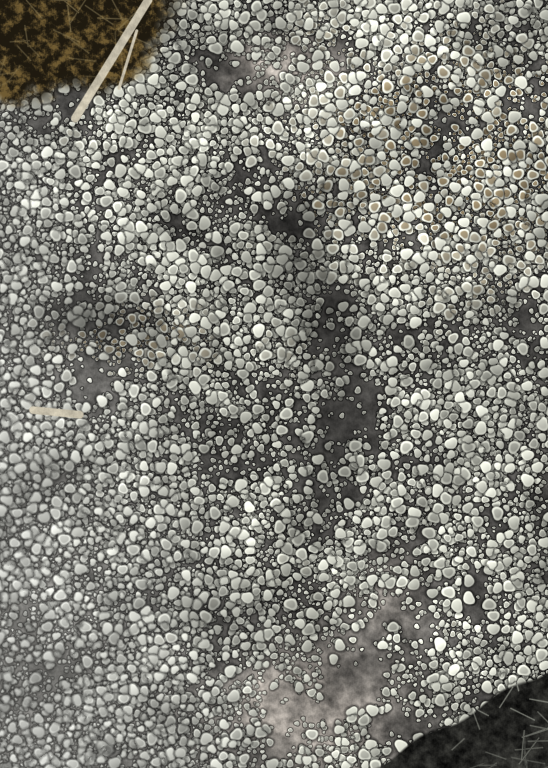
Give the GLSL for this texture, as a WebGL 2 fragment shader.

```glsl
#version 300 es
precision highp float;
// Crusty pale lichen on dark rock, with bare stone, moss, straw and a shaded corner.
// Three sizes of wobbly cellular discs are stacked; each size has its own creases and
// shadows, and a cover field built from blobs and layered sines clumps them together.
#define LARGE_SCALE 73.0
#define MEDIUM_SCALE 104.0
#define SMALL_SCALE 165.0
#define LICHEN vec3(0.97, 0.98, 0.90)
#define ROCK vec3(0.215, 0.21, 0.20)
#define BARE_STONE vec3(0.53, 0.50, 0.465)
#define CUP_BROWN vec3(0.56, 0.48, 0.34)
#define STRAW vec3(0.78, 0.75, 0.67)
#define LIGHT vec2(-0.5, 0.86)
#define SHADOW 0.50
#define LIFT 0.72

uniform vec2 u_resolution;
out vec4 fragColor;

vec3 hash3(vec2 p) {
  vec3 q = fract(p.xyx * vec3(0.1031, 0.1030, 0.0973));
  q += dot(q, q.yxz + 33.33);
  return fract((q.xxy + q.yzz) * q.zyx);
}

// Layered, rotated sines, roughly -1 to 1
float ripple(vec2 p) {
  float sum = 0.0, amp = 0.55;
  for (int i = 0; i < 4; i++) {
    sum += amp * sin(p.x + 1.4 * sin(p.y * 0.9)) * cos(p.y * 0.8 + sin(p.x * 0.7));
    p = mat2(1.4, 1.2, -1.2, 1.4) * p + 2.7;
    amp *= 0.65;
  }
  return sum;
}

float blob(vec2 p, vec2 centre, vec2 radius) {
  vec2 q = (p - centre) / radius;
  return exp(-dot(q, q));
}

// Dark winding channel down the middle
float channel(vec2 p) {
  float mid = 0.42 + 0.03 * cos((p.y - 0.5) * 13.0);
  float x = (p.x - mid) / 0.045;
  return exp(-x * x) * smoothstep(0.25, 0.36, p.y) * (1.0 - smoothstep(0.7, 0.82, p.y));
}

float bareStone(vec2 p) {
  return blob(p, vec2(0.37, 0.91), vec2(0.09, 0.04)) + blob(p, vec2(0.40, 0.07), vec2(0.12, 0.08))
       + 0.5 * blob(p, vec2(0.50, 0.22), vec2(0.05, 0.06));
}

// Chance that a grain grows here
float cover(vec2 p) {
  vec2 q = p + 0.03 * vec2(ripple(p * 28.0), ripple(p.yx * 28.0 + 4.0));
  float thin = channel(q) + bareStone(q) + 0.6 * blob(q, vec2(0.41, 0.18), vec2(0.09, 0.06));
  return 0.86 - 0.72 * thin + 0.62 * ripple(q * 30.0) + 0.35 * ripple(p * 11.0 + 2.0);
}

// Returns margin to the rim, margin to the neighbour, radial position, light; id by out
vec4 grains(vec2 p, float scale, float bias, out vec3 id) {
  vec2 g = p * scale, cell = floor(g);
  float best = -1.0, second = -1.0, radial = 1.0, lit = 0.0;
  id = vec3(0.5);
  for (int j = -1; j <= 1; j++) for (int i = -1; i <= 1; i++) {
    vec2 c = cell + vec2(i, j);
    vec3 h = hash3(c + scale), k = hash3(c.yx + scale * 1.7);
    if (k.x > cover((c + 0.5) / scale) + bias) continue;
    vec2 d = g - c - 0.5 - (h.xy - 0.5) * 0.85;
    float a = atan(d.y, d.x), r = mix(0.34, 0.68, h.z);
    r *= 1.0 + 0.10 * sin(2.0 * a + h.x * 40.0) + 0.07 * sin(3.0 * a + h.y * 40.0);
    float m = r - length(d);
    if (m > best) {
      second = best; best = m; id = k;
      radial = length(d) / r; lit = dot(d, LIGHT) / r;
    } else second = max(second, m);
  }
  return vec4(best, 0.5 * (best - second), radial, lit);
}

void addGrains(inout vec3 col, vec2 p, float scale, float bias, float haze) {
  vec3 id;
  vec4 g = grains(p, scale, bias, id);
  float soft = scale * 0.9 / u_resolution.y + 0.08 + 0.15 * haze;
  col *= 1.0 - SHADOW * smoothstep(-0.30, 0.02, g.x);
  float mask = smoothstep(-0.02, soft, g.x);
  float crease = mix(0.36, 1.0, smoothstep(-0.02, soft, g.y));
  float tone = mix(0.60, 0.92, id.y) + 0.18 * g.w;
  float cup = smoothstep(0.45, 0.6, id.z) * (1.0 - smoothstep(0.40, 0.72, g.z));
  float warm = smoothstep(0.1, 0.7, blob(p, vec2(0.58, 0.80), vec2(0.17, 0.16))
             + 0.6 * blob(p, vec2(0.17, 0.56), vec2(0.12, 0.05)) + 0.25 * ripple(p * 17.0));
  vec3 skin = mix(LICHEN, vec3(0.97, 0.98, 0.95), haze);
  skin = mix(skin, mix(skin * 0.78, CUP_BROWN, warm), cup);
  col = mix(col, skin * crease * (tone + 0.09 * smoothstep(0.5, 0.8, g.z)), mask);
}

float stick(vec2 p, vec2 a, vec2 b, float width) {
  vec2 q = p - a, s = b - a;
  float d = length(q - s * clamp(dot(q, s) / dot(s, s), 0.0, 1.0));
  return 1.0 - smoothstep(width - 0.0012, width + 0.0012, d);
}

// Scattered thin blades around a centre
float blades(vec2 p, vec2 centre, vec2 spread) {
  float mask = 0.0;
  for (int i = 0; i < 32; i++) {
    vec3 h = hash3(vec2(float(i) * 7.0 + 3.0, centre.x * 90.0));
    vec2 a = centre + (h.xy - 0.5) * spread;
    float angle = h.z * 6.283;
    vec2 b = a + vec2(cos(angle), sin(angle)) * mix(0.02, 0.05, h.x);
    mask = max(mask, stick(p, a, b, 0.0009) * mix(0.3, 0.9, h.y));
  }
  return mask;
}

void main() {
  vec2 p = gl_FragCoord.xy / u_resolution.y;
  float rough = ripple(p * 170.0), wave = ripple(p * 30.0), broad = ripple(p * 15.0 + 5.0);
  float haze = 1.0 - smoothstep(0.0, 0.5, p.x + 0.35 * p.y);

  // Rock and bare stone
  float bare = bareStone(p + 0.012 * vec2(wave, broad));
  float stone = clamp(bare * (1.1 + 0.5 * wave), 0.0, 1.0);
  vec3 col = mix(ROCK + 0.12 * haze, BARE_STONE, stone);
  col *= 1.0 + 0.35 * rough + 0.25 * wave;

  // Lichen, small to large
  addGrains(col, p, SMALL_SCALE, -0.05, haze);
  addGrains(col, p, MEDIUM_SCALE, -0.18, haze);
  addGrains(col, p, LARGE_SCALE, -0.16, haze);

  // Broad light, hollows and haze
  float hollow = 0.4 * channel(p) + 0.45 * blob(p, vec2(0.12, 0.59), vec2(0.07, 0.04));
  col *= (1.0 + 0.30 * broad + 0.14 * wave) * (1.0 - hollow);
  col = pow(max(col, 0.0), vec3(LIFT));
  col = mix(col, vec3(0.68, 0.68, 0.65), 0.30 * haze);

  // Shaded corner with dry fibres
  float ground = 0.015 + (p.x - 0.51) * 0.56 + 0.005 * sin(p.x * 60.0);
  float corner = 1.0 - smoothstep(-0.003, 0.003, p.y - ground);
  vec3 soil = vec3(0.15, 0.15, 0.14) * (1.0 + 0.6 * rough + 0.5 * wave);
  soil = mix(soil, vec3(0.56, 0.57, 0.53), blades(p, vec2(0.67, 0.05), vec2(0.14, 0.12)));
  col = mix(col, soil, corner);

  // Moss and straw
  float moss = smoothstep(-0.01, 0.025, p.y - 0.868 - 0.9 * max(p.x - 0.13, 0.0) + 0.025 * wave);
  vec3 tuft = mix(vec3(0.12, 0.10, 0.06), vec3(0.44, 0.36, 0.20), smoothstep(-0.4, 0.9, rough + 0.6 * wave));
  tuft = mix(tuft, vec3(0.60, 0.54, 0.38), 0.6 * blades(p, vec2(0.09, 0.93), vec2(0.22, 0.16)));
  col = mix(col, tuft, moss * (1.0 - smoothstep(0.20, 0.25, p.x)));
  float straw = max(stick(p, vec2(0.098, 0.846), vec2(0.193, 1.0), 0.0055),
                    stick(p, vec2(0.043, 0.466), vec2(0.104, 0.460), 0.005));
  straw = max(straw, stick(p, vec2(0.155, 0.885), vec2(0.178, 0.96), 0.002));
  col = mix(col, STRAW * (1.0 + 0.12 * rough), straw);

  fragColor = vec4(clamp(col, 0.0, 1.0), 1.0);
}
```
